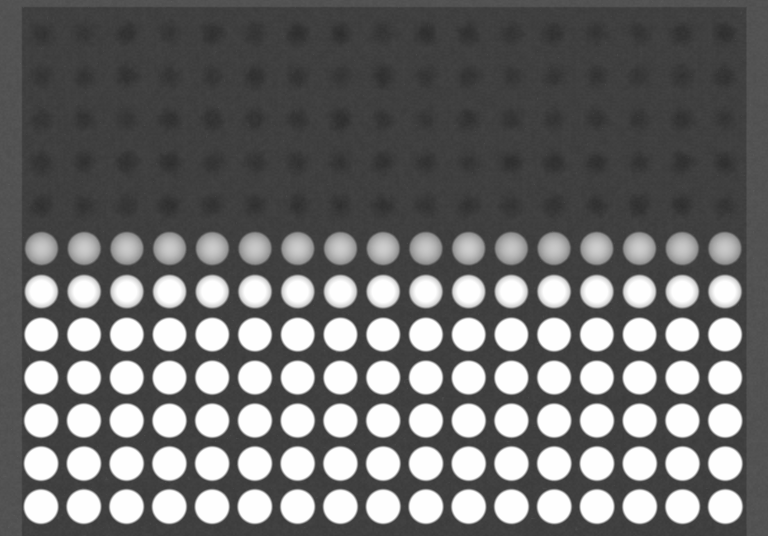
Give the GLSL for this pattern, as a Shadertoy shader.

```glsl
const vec2 GRID = vec2(17.0, 12.0);
const vec2 PITCH = vec2(0.05562, 0.05600);
const vec2 FIRST_DOT = vec2(0.0540, 0.0383);
const float LIT_ROWS = 7.0;

float hash(vec2 p) {
    return fract(sin(dot(p, vec2(127.1, 311.7))) * 43758.5453);
}

float valueNoise(vec2 p) {
    vec2 i = floor(p);
    vec2 f = fract(p);
    f = f * f * (3.0 - 2.0 * f);
    float low = mix(hash(i), hash(i + vec2(1.0, 0.0)), f.x);
    float high = mix(hash(i + vec2(0.0, 1.0)), hash(i + vec2(1.0)), f.x);
    return mix(low, high, f.y);
}

float boxDistance(vec2 p, vec2 low, vec2 high) {
    vec2 d = max(low - p, p - high);
    return length(max(d, 0.0)) + min(max(d.x, d.y), 0.0);
}

float coverage(float dist, float blur) {
    return 1.0 - smoothstep(-blur, blur, dist);
}

// Exposure rises down the rows until the dots saturate
float litDot(float shade, vec2 offset, float row, float radius, float blur, float variation) {
    float r = length(offset) / radius;
    float exposure = 0.79 * pow(1.45, LIT_ROWS - 1.0 - row);
    exposure *= 1.0 + 0.04 * (variation - 0.5);
    float light = min(exposure * (1.0 - 0.33 * r * r), 0.995);
    return mix(shade, max(light, shade), coverage(length(offset) - radius, blur));
}

// Faint, mottled shadow of an unlit dot
float unlitDot(float shade, vec2 offset, float radius, vec2 seed, float variation) {
    float mottle = valueNoise(offset * 150.0 + seed * 17.3);
    float r = length(offset) / radius + 0.35 * (mottle - 0.5);
    float depth = mix(0.040, 0.065, variation);
    return shade - depth * (1.0 - smoothstep(0.1, 1.05, r)) * mix(0.75, 1.1, mottle);
}

void mainImage(out vec4 fragColor, in vec2 fragCoord) {
    vec2 p = fragCoord / iResolution.x;
    float pixel = 1.0 / iResolution.x;
    float blur = max(0.0021, pixel);

    // Surround and recessed panel
    float panel = coverage(boxDistance(p, vec2(0.0286, -0.1), vec2(0.9720, 0.6888)), max(0.0014, pixel));
    float shade = mix(0.322, 0.248, panel);

    // Dot lattice, narrowing slightly toward the top
    vec2 q = vec2((p.x - 0.4990) * (1.0 + 0.004 * (p.y - 0.35)) + 0.4990, p.y);
    vec2 cell = clamp(floor((q - FIRST_DOT) / PITCH + 0.5), vec2(0.0), GRID - 1.0);
    vec2 offset = q - FIRST_DOT - cell * PITCH;
    float variation = hash(cell + 3.7);
    if (cell.y < LIT_ROWS) {
        float radius = mix(0.0223, 0.0215, cell.y / (LIT_ROWS - 1.0));
        shade = litDot(shade, offset, cell.y, radius, blur, variation);
    } else {
        shade = unlitDot(shade, offset, 0.0205, cell, variation);
    }

    // Fine grain and sparse pale specks, hidden in saturated areas
    float darkArea = 1.0 - smoothstep(0.35, 0.95, shade);
    float grain = valueNoise(p * 430.0) + 0.6 * valueNoise(p * 170.0 + 9.0) - 0.8;
    float speck = smoothstep(0.93, 1.0, valueNoise(p * 260.0 + 31.0));
    shade += darkArea * (0.022 * grain + 0.035 * speck);

    fragColor = vec4(vec3(clamp(shade, 0.0, 1.0)), 1.0);
}
```
